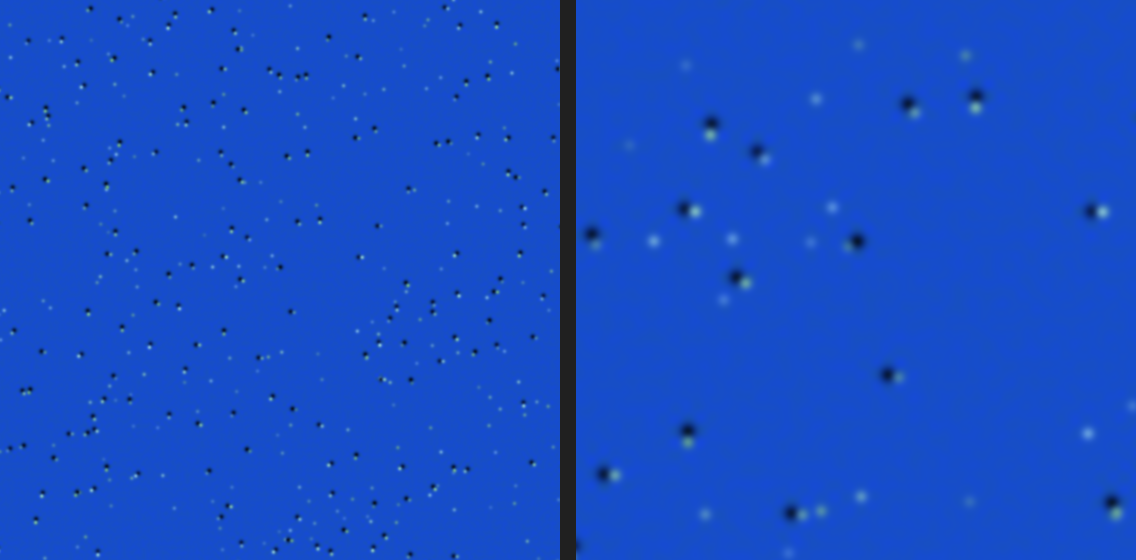
Left, the full canvas; right, a detail of the centre.
Give the GLSL for this texture, as a three.js fragment shader.

```glsl
// Bright blue, faintly grained ground scattered with tiny dark pits and pale glints.
varying vec2 vUv;

const float TAU = 6.2831853;
const vec3 BLUE = vec3(0.088, 0.302, 0.79);
const vec3 GRAIN_SHIFT = vec3(-0.004, -0.012, 0.05);
const vec3 PIT = vec3(0.01, 0.07, 0.16);
const vec3 PALE_CYAN = vec3(0.62, 0.86, 0.92);
const vec3 PALE_GREEN = vec3(0.45, 0.72, 0.48);

vec2 hash2(vec2 p) {
  vec3 q = fract(vec3(p.xyx) * vec3(0.1031, 0.1030, 0.0973));
  q += dot(q, q.yzx + 33.33);
  return fract((q.xx + q.yz) * q.zy);
}

float cornerSlope(vec2 corner, vec2 offset) {
  float angle = TAU * hash2(corner + 17.0).x;
  return dot(vec2(cos(angle), sin(angle)), offset);
}

float gradientNoise(vec2 p) {
  vec2 i = floor(p);
  vec2 f = fract(p);
  vec2 u = f * f * f * (f * (f * 6.0 - 15.0) + 10.0);
  vec2 e = vec2(1.0, 0.0);
  float low = mix(cornerSlope(i, f), cornerSlope(i + e, f - e), u.x);
  float high = mix(cornerSlope(i + e.yx, f - e.yx), cornerSlope(i + 1.0, f - 1.0), u.x);
  return mix(low, high, u.y);
}

// Soft round spot: 1 at its centre, fading out around the radius.
float spot(vec2 offset, float radius) {
  return exp(-dot(offset, offset) / (radius * radius));
}

// Mottled ripple surrounding each speck.
float ripple(vec2 offset, float radius) {
  float d = length(offset) / radius;
  float lobes = cos(offset.x / radius * 4.0) * cos(offset.y / radius * 4.0);
  return lobes * exp(-d * d * 0.5);
}

// Adds one layer of scattered specks; pitDepth 0 leaves only the glints.
vec3 addSpecks(vec3 color, vec2 uv, float cells, float share, float pitDepth,
               float glintStrength, float seed) {
  vec2 home = floor(uv * cells);
  for (int y = -1; y <= 1; y++) {
    for (int x = -1; x <= 1; x++) {
      vec2 cell = home + vec2(float(x), float(y));
      vec2 pick = hash2(cell + seed);
      vec2 vary = hash2(cell + seed + 71.0);
      float cluster = gradientNoise(cell * 0.23 + 5.3);
      if (pick.x > share * (1.0 + 1.1 * cluster)) continue;

      vec2 center = (cell + hash2(cell + seed + 139.0)) / cells;
      vec2 offset = uv - center;
      float angle = -0.25 * TAU + 2.6 * (vary.x - 0.4);
      vec2 glintOffset = offset - pitDepth * 0.0065 * vec2(cos(angle), sin(angle));
      vec3 glintColor = mix(PALE_CYAN, PALE_GREEN, vary.y);
      float glint = glintStrength * mix(0.35, 1.0, pick.y);

      color += GRAIN_SHIFT * ripple(offset, 0.010) * (0.6 + pitDepth);
      color = mix(color, PIT, pitDepth * mix(0.75, 1.0, vary.y) * spot(offset, 0.0046));
      color = mix(color, glintColor, glint * spot(glintOffset, 0.0037));
    }
  }
  return color;
}

void main() {
  float grain = gradientNoise(vUv * 115.0) + 0.35 * gradientNoise(vUv * 38.0 + 9.0);
  vec3 color = BLUE + GRAIN_SHIFT * grain;

  // Faint lone glints first, then dark pits with a glint on the rim.
  color = addSpecks(color, vUv, 26.0, 0.25, 0.0, 0.55, 211.0);
  color = addSpecks(color, vUv, 24.0, 0.28, 1.0, 0.8, 37.0);

  gl_FragColor = vec4(color, 1.0);
}
```
